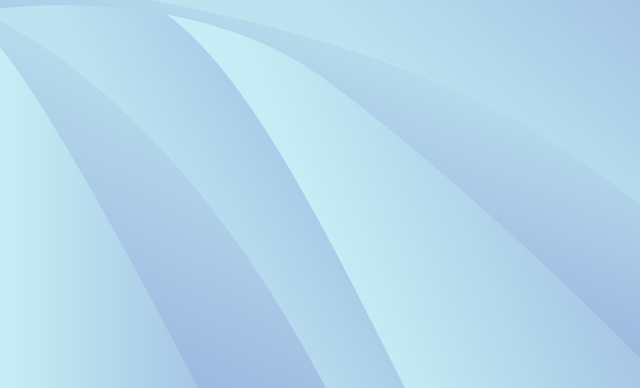
A Shadertoy shader for this background:

```glsl
// Overlapping pale blue sheets that fan out from the upper left corner.
// Each sheet is bounded by a cubic Bezier edge and filled with a linear
// gradient; the sheets are layered from back to front with smooth masks.

const float ASPECT = 1.652;

const vec3 ICE   = vec3(0.775, 0.930, 0.960);
const vec3 PALE  = vec3(0.740, 0.885, 0.942);
const vec3 SOFT  = vec3(0.715, 0.855, 0.925);
const vec3 HAZE  = vec3(0.675, 0.805, 0.912);
const vec3 STEEL = vec3(0.650, 0.775, 0.895);
const vec3 DEEP  = vec3(0.618, 0.730, 0.880);

vec2 bezier(vec2 a, vec2 b, vec2 c, vec2 d, float t) {
    float s = 1.0 - t;
    return s * s * s * a + 3.0 * s * t * (s * b + t * c) + t * t * t * d;
}

// Second coordinate of a curve whose first coordinate rises, found by bisection
float curveAt(float u, vec2 a, vec2 b, vec2 c, vec2 d) {
    float t = 0.5;
    float stride = 0.25;
    for (int i = 0; i < 20; i++) {
        t += bezier(a, b, c, d, t).x < u ? stride : -stride;
        stride *= 0.5;
    }
    return bezier(a, b, c, d, t).y;
}

// Antialiased coverage of the side where the signed value is positive
float coverage(float side) {
    float slope = length(vec2(dFdx(side), dFdy(side)));
    return clamp(0.5 + side / max(slope, 1e-6), 0.0, 1.0);
}

// Linear gradient between two points
vec3 ramp(vec2 p, vec2 start, vec2 end, vec3 from, vec3 to) {
    vec2 axis = end - start;
    return mix(from, to, clamp(dot(p - start, axis) / dot(axis, axis), 0.0, 1.0));
}

void mainImage(out vec4 fragColor, in vec2 fragCoord) {
    vec2 p = fragCoord / iResolution.xy * vec2(ASPECT, 1.0);

    // Upper edges, as heights along x
    float ridge = curveAt(p.x, vec2(0.388, 1.0), vec2(0.832, 0.914),
                          vec2(1.293, 0.776), vec2(1.655, 0.468));
    float archNear = curveAt(p.x, vec2(0.0, 0.978), vec2(0.280, 1.009),
                             vec2(0.636, 0.961), vec2(0.862, 0.778));
    float archFar = curveAt(p.x, vec2(0.862, 0.778), vec2(1.121, 0.586),
                            vec2(1.401, 0.328), vec2(1.655, 0.075));
    float arch = p.x < 0.862 ? archNear : archFar;

    // Steep edges, as (y, x) pairs from the bottom up
    float fold = curveAt(p.y, vec2(0.0, 1.045), vec2(0.407, 0.841),
                         vec2(0.819, 0.636), vec2(0.966, 0.425));
    float sweep = curveAt(p.y, vec2(0.0, 0.841), vec2(0.472, 0.593),
                          vec2(0.784, 0.302), vec2(0.946, 0.0));
    float hem = curveAt(p.y, vec2(0.0, 0.511), vec2(0.364, 0.323),
                        vec2(0.752, 0.108), vec2(0.877, 0.0));

    // Sheet fills
    vec3 sky = ramp(p, vec2(1.293, 0.569), vec2(1.655, 1.0), PALE, STEEL);
    vec3 upperBand = ramp(p, vec2(1.164, 0.784), vec2(1.002, 0.323), SOFT, DEEP);
    vec3 wideSheet = ramp(p, vec2(0.754, 0.569), vec2(1.349, 0.821), ICE, STEEL);
    vec3 middleBand = ramp(p, vec2(0.323, 0.653), vec2(0.595, 0.808), PALE, HAZE);
    vec3 lowerBand = ramp(p, vec2(0.216, 0.838), vec2(-0.043, 0.265), SOFT, DEEP);
    vec3 cornerSheet = ramp(p, vec2(0.02, 0.5), vec2(0.52, 0.5), ICE, STEEL);

    // Lower sheets, layered from right to left
    vec3 fan = mix(wideSheet, middleBand, coverage(fold - p.x));
    fan = mix(fan, lowerBand, coverage(sweep - p.x));
    fan = mix(fan, cornerSheet, coverage(hem - p.x));

    // Sky, then the upper band, then the fan beneath the arch
    vec3 color = mix(sky, upperBand, coverage(ridge - p.y));
    color = mix(color, fan, coverage(arch - p.y));
    fragColor = vec4(color, 1.0);
}
```
